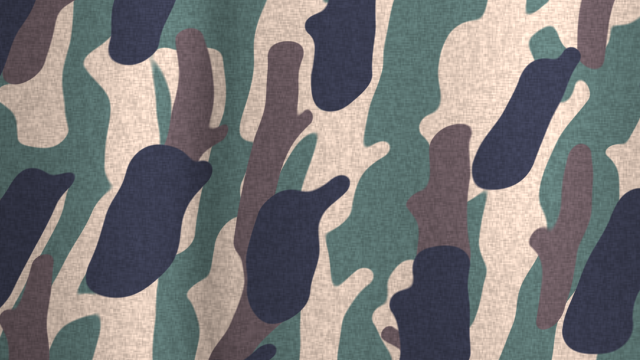
Write a Shadertoy shader that draws this pattern.

```glsl
// Woodland camouflage cloth: slanted rounded fingers of four dyes on softly creased weave.

// Dyes
const vec3 GREEN = vec3(0.345, 0.440, 0.430);
const vec3 TAN   = vec3(0.840, 0.755, 0.695);
const vec3 BROWN = vec3(0.400, 0.338, 0.358);
const vec3 NAVY  = vec3(0.212, 0.222, 0.292);

// Finger layers, in canvas heights: cell size (xy), radius range (zw)
const vec4 TAN_LAYER   = vec4(0.24, 0.50, 0.038, 0.076);
const vec4 BROWN_LAYER = vec4(0.42, 0.60, 0.030, 0.062);
const vec4 NAVY_LAYER  = vec4(0.50, 0.62, 0.045, 0.100);
const vec2 TAN_LENGTH   = vec2(0.28, 0.48);
const vec2 BROWN_LENGTH = vec2(0.30, 0.50);
const vec2 NAVY_LENGTH  = vec2(0.20, 0.42);

const float SLANT = 0.26;          // lean to the right going up
const float BLEND = 0.018;         // webbing where fingers meet
const float EDGE_SOFTNESS = 0.003;
const float WEAVE_FREQ = 250.0;    // threads per canvas height
const float WEAVE_DEPTH = 0.15;

float hash(vec2 p) {
    return fract(sin(dot(p, vec2(127.1, 311.7))) * 43758.5453);
}

vec2 hash2(vec2 p) {
    return vec2(hash(p), hash(p + vec2(37.3, 17.9)));
}

float noise(vec2 p) {
    vec2 i = floor(p), f = fract(p);
    f = f * f * (3.0 - 2.0 * f);
    return mix(mix(hash(i), hash(i + vec2(1, 0)), f.x),
               mix(hash(i + vec2(0, 1)), hash(i + vec2(1, 1)), f.x), f.y);
}

// Centred vector noise that bends the outlines
vec2 wobble(vec2 p) {
    return vec2(noise(p), noise(p + 51.7)) - 0.5;
}

// Distance to a capsule whose radius runs from radii.x at a to radii.y at b
float taperedCapsule(vec2 p, vec2 a, vec2 b, vec2 radii) {
    vec2 pa = p - a, ba = b - a;
    float h = clamp(dot(pa, ba) / dot(ba, ba), 0.0, 1.0);
    return length(pa - ba * h) - mix(radii.x, radii.y, h);
}

// Smooth union of forked fingers, one in each cell of a staggered grid
float fingers(vec2 p, vec4 layer, vec2 lengths, float seed) {
    float sum = 0.0;
    float column = floor(p.x / layer.x);
    for (int i = -1; i <= 1; i++) {
        float c = column + float(i);
        float stagger = hash(vec2(c, seed));
        float row = floor(p.y / layer.y + stagger);
        for (int j = -1; j <= 1; j++) {
            vec2 id = vec2(c, row + float(j));
            vec2 key = id + seed * 7.13;
            vec2 place = 0.5 + 0.75 * (hash2(key) - 0.5);
            vec2 centre = (id + place - vec2(0.0, stagger)) * layer.xy;

            // Main finger
            vec2 shape = hash2(key + 3.7);
            vec2 radii = mix(layer.zz, layer.ww, hash2(key + 9.1));
            vec2 axis = normalize(vec2(0.5 * (shape.x - 0.5), 1.0));
            vec2 halfAxis = 0.5 * mix(lengths.x, lengths.y, shape.y) * axis;
            float trunk = taperedCapsule(p, centre - halfAxis, centre + halfAxis, radii);

            // Slimmer side branch
            vec2 fork = hash2(key + 15.3);
            float side = fork.x < 0.5 ? -1.0 : 1.0;
            vec2 root = centre + halfAxis * (fork.y - 0.6);
            vec2 tip = root + vec2(side * (layer.z + 0.065), 0.06 + 0.12 * fork.y);
            float branch = taperedCapsule(p, root, tip, vec2(0.5, 0.65) * layer.z);

            sum += exp(-trunk / BLEND) + exp(-branch / BLEND);
        }
    }
    return -BLEND * log(max(sum, 1e-20));
}

float bump(float x, float centre, float width) {
    float t = (x - centre) / width;
    return exp(-t * t);
}

// Light over the vertical folds of the cloth
float foldLight(vec2 uv) {
    float x = uv.x + 0.012 * sin(4.0 * uv.y + 0.5);
    float light = 0.96 + 0.10 * (noise(vec2(x * 7.0, uv.y * 1.5)) - 0.5);
    light += 0.15 * bump(x, 0.24, 0.08) - 0.20 * bump(x, 0.335, 0.035);
    light += 0.08 * bump(x, 0.53, 0.10) + 0.17 * bump(x, 0.84, 0.13);
    return light - 0.09 * bump(x, 0.0, 0.12) + 0.06 * (uv.y - 0.5);
}

void mainImage(out vec4 fragColor, in vec2 fragCoord) {
    vec2 uv = fragCoord / iResolution.xy;
    vec2 p = fragCoord / iResolution.y;
    float edge = max(EDGE_SOFTNESS, 0.8 / iResolution.y);

    // Slanted, gently bent cloth coordinates
    vec2 q = vec2(p.x - SLANT * p.y, p.y) + 5.0;
    q += 0.09 * wobble(q * 3.5) + 0.025 * wobble(q * 10.0 + 8.0);

    // Dyes printed one over another
    vec3 color = GREEN;
    color = mix(TAN, color, smoothstep(-edge, edge, fingers(q, TAN_LAYER, TAN_LENGTH, 1.0)));
    color = mix(BROWN, color, smoothstep(-edge, edge, fingers(q, BROWN_LAYER, BROWN_LENGTH, 2.0)));
    color = mix(NAVY, color, smoothstep(-edge, edge, fingers(q, NAVY_LAYER, NAVY_LENGTH, 3.0)));

    // Crossed threads and fold shading
    float weave = noise(p * WEAVE_FREQ * vec2(1.0, 0.35))
                + noise(p * WEAVE_FREQ * vec2(0.35, 1.0) + 90.0) - 1.0;
    color *= foldLight(uv) * (1.0 + WEAVE_DEPTH * weave);

    fragColor = vec4(clamp(color, 0.0, 1.0), 1.0);
}
```
